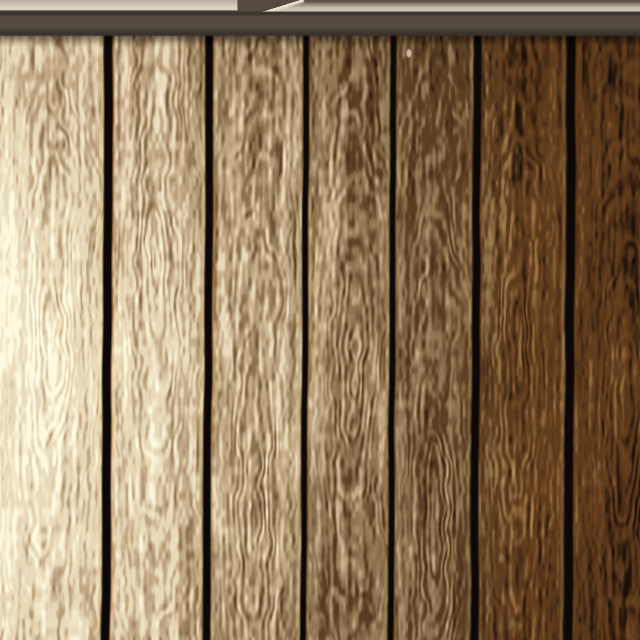
This texture is drawn by a Shadertoy shader. Its source:

```glsl
// Seven weathered vertical wood planks with dark gaps below a grey panelled rail, lit from the left.

float hash(vec2 p) {
    vec3 q = fract(vec3(p.xyx) * 0.1031);
    q += dot(q, q.yzx + 33.33);
    return fract((q.x + q.y) * q.z);
}

float noise(vec2 p) {
    vec2 i = floor(p), f = fract(p);
    f = f * f * (3.0 - 2.0 * f);
    return mix(mix(hash(i), hash(i + vec2(1, 0)), f.x),
               mix(hash(i + vec2(0, 1)), hash(i + vec2(1, 1)), f.x), f.y);
}

// Dark brown through tan to pale cream
vec3 woodRamp(float t) {
    vec3 c = mix(vec3(0.09, 0.05, 0.04), vec3(0.36, 0.25, 0.14), smoothstep(-0.05, 0.3, t));
    c = mix(c, vec3(0.56, 0.46, 0.32), smoothstep(0.28, 0.53, t));
    c = mix(c, vec3(0.76, 0.66, 0.52), smoothstep(0.5, 0.75, t));
    c = mix(c, vec3(0.91, 0.85, 0.72), smoothstep(0.72, 0.95, t));
    return mix(c, vec3(1.0, 0.98, 0.88), smoothstep(0.95, 1.25, t));
}

// Grain height: fine fibres mixed with long rings around one knot
float grain(vec2 p, float centre, float id) {
    vec2 seed = vec2(id * 17.3, id * 7.1);
    float knotY = 0.15 + 0.75 * hash(seed + 3.0);
    float warp = noise(p * vec2(22, 7) + seed) - 0.5;
    float wobble = noise(p * vec2(60, 32) + seed) - 0.5;
    vec2 k = vec2(p.x - centre + 0.016 * warp, 0.11 * (p.y - knotY));
    float rings = sin(6.2832 * (length(k) * 115.0 + 1.6 * warp + 1.1 * wobble));
    float x = p.x + 0.005 * warp + 0.003 * wobble;
    float fibres = noise(vec2(x * 170.0, p.y * 13.0) + seed) - 0.5;
    float streaks = noise(vec2(x * 75.0, p.y * 3.5) + seed + 40.0) - 0.5;
    float pores = noise(p * vec2(190, 75) + seed) - 0.5;
    float ringArea = smoothstep(0.05, 0.015, abs(p.x - centre));
    return rings * mix(0.07, 0.2, ringArea) + 0.65 * fibres + 0.4 * streaks + 0.5 * pores;
}

// Grey rail with two bevelled panels; h is the depth below the top edge
vec3 rail(float x, float h, float px) {
    vec3 c = vec3(0.33, 0.29, 0.25) * (1.0 - 0.35 * smoothstep(0.04, 0.056, h));
    c *= 1.0 - 0.3 * smoothstep(0.006, 0.0, abs(h - 0.021));
    float panel = smoothstep(px, -px, max(x - 0.371, h - 0.016));
    c = mix(c, mix(vec3(0.72, 0.68, 0.63), vec3(0.9, 0.87, 0.81), h / 0.016), panel);
    float mitre = 0.475 - 3.2 * h;
    float bevel = smoothstep(px, -px, max(mitre - 0.006 - x, h - 0.018));
    vec3 strip = mix(vec3(0.52, 0.47, 0.41), vec3(0.8, 0.76, 0.7), smoothstep(0.004, 0.014, h));
    strip = mix(strip, vec3(0.92, 0.89, 0.84), smoothstep(0.02, 0.0, abs(x - mitre)));
    c = mix(c, strip, bevel);
    float inset = smoothstep(px, -px, max(0.475 - x, h - 0.004));
    return mix(c, vec3(0.36, 0.32, 0.28), inset);
}

void mainImage(out vec4 fragColor, in vec2 fragCoord) {
    vec2 uv = fragCoord / iResolution.xy;
    float px = 1.0 / iResolution.y;

    // Plank bounds from the slightly leaning gaps
    float gapX[6] = float[6](0.170, 0.328, 0.479, 0.615, 0.746, 0.893);
    float left = -0.01, right = 1.05, id = 0.0;
    for (int i = 0; i < 6; i++) {
        float n = float(i);
        float c = gapX[i] - 0.005 * (1.0 - uv.y) + 0.002 * (noise(vec2(uv.y * 12.0, n * 5.0)) - 0.5);
        float halfGap = 0.0057 + 0.0013 * cos(n * 1.26);
        if (uv.x > c) {
            left = c + halfGap;
            id = n + 1.0;
        } else {
            right = min(right, c - halfGap);
        }
    }
    float edge = min(uv.x - left, right - uv.x);
    float centre = 0.5 * (left + right) + 0.02 * (hash(vec2(id, 9.0)) - 0.5);

    // Light falling off to the right, with a bright patch at the left
    float light = mix(0.87, 0.24, smoothstep(-0.1, 1.05, uv.x));
    light += 0.17 * exp(-dot((uv - vec2(0.0, 0.42)) * vec2(3.2, 2.6), (uv - vec2(0.0, 0.42)) * vec2(3.2, 2.6)));
    light -= 0.1 * smoothstep(0.6, 1.0, uv.y) + 0.08 * uv.x * smoothstep(0.4, 0.0, uv.y);
    light += 0.08 * (hash(vec2(id, 2.0)) - 0.5) + 0.12 * (noise(uv * vec2(9, 5)) - 0.5);

    // Wood, with relief from the slope of the grain
    float g = grain(uv, centre, id);
    float relief = g - grain(uv + vec2(-0.0025, 0.001), centre, id);
    float contrast = mix(0.62, 0.36, smoothstep(0.45, 1.0, uv.x));
    vec3 col = woodRamp(light + contrast * (0.75 * g + 0.3 * relief));
    col *= mix(vec3(1), vec3(1.06, 0.95, 0.78), smoothstep(0.68, 0.85, uv.x));

    // Worn edges: warm on the left, pale on the right
    float wear = 0.4 + 0.6 * noise(vec2(uv.y * 35.0, id * 11.0));
    col = mix(col, vec3(0.55, 0.33, 0.14) * (0.5 + light), 0.65 * wear * smoothstep(0.006, 0.001, uv.x - left));
    col = mix(col, vec3(0.88, 0.76, 0.5) * (0.4 + 0.7 * light), 0.6 * wear * smoothstep(0.004, 0.0, abs(right - uv.x - 0.004)));

    // Sparse pale chips
    vec2 cell = floor(uv * 18.0);
    vec2 chip = fract(uv * 18.0) - 0.5;
    float chipMask = step(0.985, hash(cell + 5.0)) * smoothstep(0.13, 0.05, length(chip * vec2(1.3, 0.8)));
    col = mix(col, vec3(0.93, 0.88, 0.8), 0.75 * chipMask);

    // Gaps, shadow under the rail, then the rail
    col = mix(vec3(0.045, 0.03, 0.025), col, smoothstep(-0.001 - px, 0.001 + px, edge));
    float h = 1.0 - uv.y;
    col *= 1.0 - 0.4 * smoothstep(0.075, 0.056, h);
    col = mix(rail(uv.x, h, px), col, smoothstep(0.055 - px, 0.057 + px, h));
    fragColor = vec4(col, 1.0);
}
```
